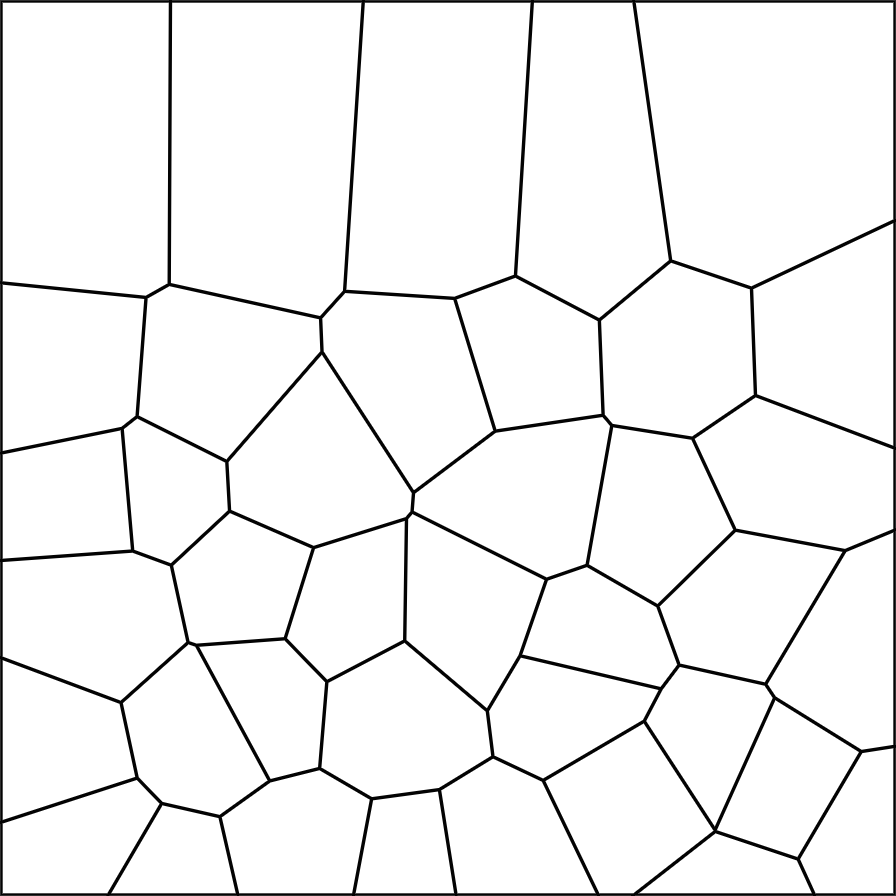
This pattern is drawn by a Shadertoy shader. Its source:

```glsl
// Thin black walls of an irregular Voronoi diagram on white, inside a thin frame.
// Seeds lie in jittered rows below an empty upper zone, so the top cells grow tall.
// Walls are exact distances to the bisectors, which keeps lines straight and even.

const vec3  PAPER = vec3(1.0);
const vec3  INK = vec3(0.01);
const float WALL_HALF_WIDTH = 0.0019;
const float FRAME_HALF_WIDTH = 0.0014;
const float FRAME_INSET = 0.0016;

const int   ROWS = 6;
const int   TOP_COLUMNS = 5;         // lower rows hold more seeds
const float TOP_ROW_HEIGHT = 0.76;
const float SECOND_ROW_HEIGHT = 0.57;
const float ROW_STEP = 0.13;
const float TOP_JITTER = 0.018;
const float ROW_JITTER = 0.035;
const float JITTER_GROWTH = 0.006;   // extra jitter per row downwards
const float COLUMN_JITTER = 0.36;    // in column widths
const float STAGGER = 0.16;          // alternating row shift, in column widths
const float HASH_SEED = 17.0;

vec2 hash22(vec2 p) {
    vec3 q = fract(vec3(p.xyx + HASH_SEED) * vec3(0.1031, 0.1030, 0.0973));
    q += dot(q, q.yzx + 33.33);
    return fract((q.xx + q.yz) * q.zy);
}

int columnsIn(int row) {
    return TOP_COLUMNS + (row + 1) / 2;
}

// Seed position in canvas units
vec2 seedAt(int row, int column) {
    float r = float(row);
    vec2 jitter = 2.0 * hash22(vec2(float(column) * 3.0, r * 7.0)) - 1.0;
    float shift = row % 2 == 0 ? -STAGGER : STAGGER;
    float x = (float(column) + 0.5 + shift + COLUMN_JITTER * jitter.x) / float(columnsIn(row));
    float y = row == 0
        ? TOP_ROW_HEIGHT + TOP_JITTER * jitter.y
        : SECOND_ROW_HEIGHT - ROW_STEP * (r - 1.0) + (ROW_JITTER + JITTER_GROWTH * r) * jitter.y;
    return vec2(x, y);
}

vec2 nearestSeed(vec2 p) {
    vec2 nearest = vec2(0.0);
    float best = 1e5;
    for (int row = 0; row < ROWS; row++) {
        for (int column = 0; column < columnsIn(row); column++) {
            vec2 seed = seedAt(row, column);
            float d = dot(p - seed, p - seed);
            if (d < best) {
                best = d;
                nearest = seed;
            }
        }
    }
    return nearest;
}

// Distance to the closest bisector between the owning seed and any other
float wallDistance(vec2 p) {
    vec2 owner = nearestSeed(p);
    float wall = 1e5;
    for (int row = 0; row < ROWS; row++) {
        for (int column = 0; column < columnsIn(row); column++) {
            vec2 seed = seedAt(row, column);
            vec2 across = seed - owner;
            if (dot(across, across) > 1e-8) {
                wall = min(wall, dot(0.5 * (owner + seed) - p, normalize(across)));
            }
        }
    }
    return wall;
}

void mainImage(out vec4 fragColor, in vec2 fragCoord) {
    vec2 p = fragCoord / iResolution.xy;
    float pixel = 1.0 / min(iResolution.x, iResolution.y);

    // Signed distances to the drawn strokes
    float walls = wallDistance(p) - WALL_HALF_WIDTH;
    vec2 border = min(p, 1.0 - p);
    float frame = abs(min(border.x, border.y) - FRAME_INSET) - FRAME_HALF_WIDTH;

    // One-pixel soft edge
    float ink = clamp(0.5 - min(walls, frame) / pixel, 0.0, 1.0);
    fragColor = vec4(mix(PAPER, INK, ink), 1.0);
}
```
